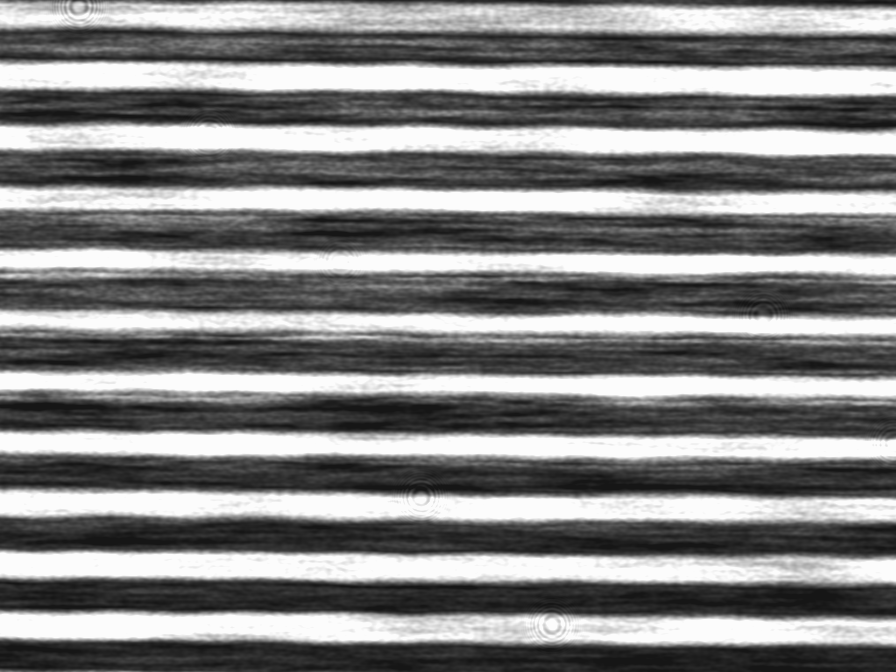
A WebGL 1 fragment shader for this pattern:

```glsl
precision highp float;
// Eleven tilted bright interference bands with streaks, speckle and diffraction rings.

uniform vec2 u_resolution;

#define BANDS 11.0
#define FIRST_CENTER 0.235   // in band periods, from the top edge
#define TILT 0.0078          // drop per unit of width
#define WIDE_HALF 0.225      // half width of outer bands, in periods
#define NARROW_HALF 0.150    // half width of middle bands
#define EDGE_SOFT 0.085
#define BLACK 0.085
#define WHITE 0.99
#define STREAK 0.30
#define SPECKLE 0.10
#define RING_RADIUS 0.038
#define RING_RATE 22000.0

float hash(vec2 p) {
  p = fract(p * vec2(0.1031, 0.1137));
  p += dot(p, p.yx + 33.33);
  return fract((p.x + p.y) * p.x * 17.0);
}

vec2 gradient(vec2 cell) {
  float angle = 6.2832 * hash(cell + 19.0);
  return vec2(cos(angle), sin(angle));
}

float gradientNoise(vec2 p) {
  vec2 i = floor(p);
  vec2 f = p - i;
  vec2 u = f * f * f * (f * (f * 6.0 - 15.0) + 10.0);
  vec2 e = vec2(1.0, 0.0);
  float a = dot(gradient(i), f);
  float b = dot(gradient(i + e.xy), f - e.xy);
  float c = dot(gradient(i + e.yx), f - e.yx);
  float d = dot(gradient(i + e.xx), f - e.xx);
  return 1.4 * mix(mix(a, b, u.x), mix(c, d, u.x), u.y);
}

float bell(float x, float width) {
  return exp(-x * x / (width * width));
}

// Long horizontal scratches of light at three scales
float streaks(vec2 p) {
  return 0.5 * gradientNoise(p * vec2(2.5, 62.0))
       + 0.4 * gradientNoise(p * vec2(7.0, 115.0) + 31.0)
       + 0.25 * gradientNoise(p * vec2(24.0, 150.0) + 67.0);
}

// Concentric diffraction rings around scattered dust
float dustRings(vec2 p, float aspect) {
  float sum = 0.0;
  for (int i = 0; i < 7; i++) {
    float n = float(i);
    vec2 center = vec2(aspect * fract(0.38 + n * 0.618), fract(0.39 + n * 0.27));
    float r = length(p - center);
    float strength = 0.07 + 0.11 * hash(vec2(n * 7.0, 5.0));
    sum += strength * cos(RING_RATE * r * r) * bell(r, RING_RADIUS * 0.65);
  }
  return sum;
}

void main() {
  float aspect = u_resolution.x / u_resolution.y;
  vec2 p = gl_FragCoord.xy / u_resolution.y;
  p.y = 1.0 - p.y;
  vec2 q = vec2(p.x, p.y - TILT * p.x);

  float streak = streaks(q);
  float patches = gradientNoise(q * vec2(4.5, 20.0) + 11.0);
  float ripple = gradientNoise(q * vec2(9.0, 34.0) + 47.0);
  float speckle = gradientNoise(q * vec2(95.0, 180.0))
                + 0.6 * gradientNoise(q * vec2(55.0, 110.0) + 83.0);

  // Signed distance to the nearest band center, positive below it
  float phase = q.y * BANDS - FIRST_CENTER;
  float side = fract(phase + 0.5) - 0.5;
  float dist = abs(side);
  float middle = bell(q.y - 0.48, 0.24);

  // Bright core with a wavering edge
  float halfWidth = mix(WIDE_HALF, NARROW_HALF, middle);
  float edge = dist + 0.035 * ripple + 0.05 * streak;
  float core = 1.0 - smoothstep(halfWidth - EDGE_SOFT, halfWidth + EDGE_SOFT, edge);

  // Grey shoulders beside narrow bands, a faint glow between wide ones
  float shoulder = bell(dist - halfWidth - 0.10, 0.07) * middle;
  shoulder *= 0.26 + 0.12 * sign(side) * smoothstep(0.0, 0.1, dist);
  float glow = 0.16 * smoothstep(0.29, 0.43, dist) * (1.0 - smoothstep(0.25, 0.95, q.y));
  float gap = 0.13 + shoulder + glow;
  gap *= 1.0 + 1.3 * streak + 0.35 * patches;

  // Uneven exposure along the bands
  float bright = 1.10 + 0.28 * patches + STREAK * streak;
  bright -= 0.24 * (1.0 - smoothstep(0.04, 0.08, q.y));
  bright -= 0.13 * p.x / aspect * smoothstep(0.58, 0.75, q.y);

  float tone = mix(gap, bright, core);
  tone += SPECKLE * speckle * (0.25 + 0.75 * smoothstep(0.1, 0.5, tone));
  tone += dustRings(p, aspect) * (0.5 + 0.5 * core);
  gl_FragColor = vec4(vec3(clamp(tone, BLACK, WHITE)), 1.0);
}
```
